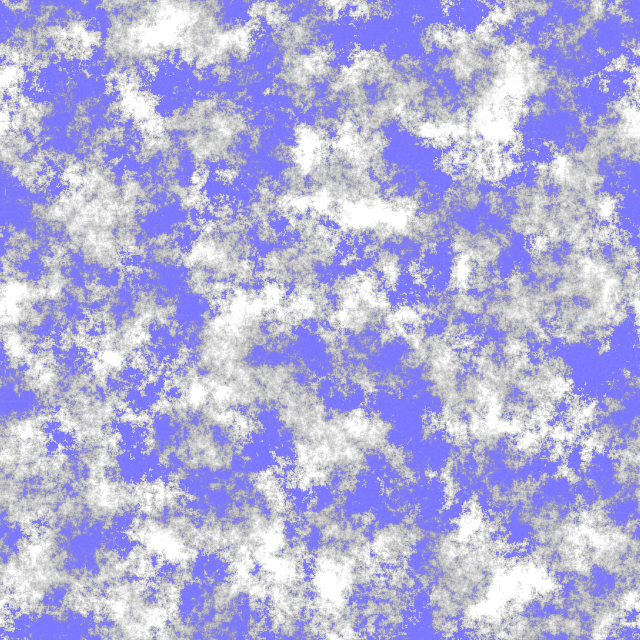
A three.js fragment shader for this texture:

```glsl
varying vec2 vUv;

#define BASE_CELLS 7.0
#define OCTAVES 7
#define ROUGHNESS 0.83
#define COVERAGE 0.17
#define EDGE_CRISP 0.12
#define EDGE_HAZY 0.38
#define FADE_SHORT 0.75
#define FADE_LONG 1.45
#define BLUE vec3(0.490, 0.475, 1.0)
#define EDGE_GREY vec3(0.59)
#define WHITE vec3(1.0)

vec2 hash2(vec2 p) {
  vec3 q = fract(p.xyx * vec3(0.1031, 0.1030, 0.0973));
  q += dot(q, q.yzx + 33.33);
  return fract((q.xx + q.yz) * q.zy);
}

// Unit gradient of a lattice point, wrapped at the period
vec2 gradient(vec2 cell, float period, float seed) {
  float angle = 6.28319 * hash2(mod(cell, period) + seed).x;
  return vec2(cos(angle), sin(angle));
}

// Gradient noise that repeats over the canvas
float tileNoise(vec2 uv, float period, float seed) {
  vec2 p = uv * period + hash2(vec2(seed, period));
  vec2 i = floor(p);
  vec2 f = p - i;
  vec2 u = f * f * f * (f * (f * 6.0 - 15.0) + 10.0);
  vec2 e = vec2(1.0, 0.0);
  float a = dot(gradient(i, period, seed), f);
  float b = dot(gradient(i + e.xy, period, seed), f - e.xy);
  float c = dot(gradient(i + e.yx, period, seed), f - e.yx);
  float d = dot(gradient(i + e.xx, period, seed), f - e.xx);
  return mix(mix(a, b, u.x), mix(c, d, u.x), u.y);
}

// Rough layered noise: broad patches broken up into fine flecks
float crustHeight(vec2 uv) {
  float height = 0.0;
  float amplitude = 1.0;
  float cells = BASE_CELLS;
  for (int k = 0; k < OCTAVES; k++) {
    height += amplitude * tileNoise(uv, cells, 17.0 * float(k) + 5.0);
    amplitude *= ROUGHNESS;
    cells *= 2.0;
  }
  return height;
}

void main() {
  float height = crustHeight(vUv) + COVERAGE;

  // Some patches are crisp and whiten soon, others are hazy and stay grey
  float patchiness = tileNoise(vUv, 9.0, 211.0) + 0.5 * tileNoise(vUv, 21.0, 307.0);
  float haze = smoothstep(-0.4, 0.4, patchiness);
  float fade = mix(FADE_SHORT, FADE_LONG, haze);
  float edge = mix(EDGE_CRISP, EDGE_HAZY, haze);

  // Grey at the thin rim, white where the crust is thick
  float shade = clamp((height + 0.5 * EDGE_HAZY) / fade, 0.0, 1.0);
  vec3 crust = mix(EDGE_GREY, WHITE, shade);

  // Faint grain in the blue ground
  vec3 ground = BLUE + vec3(0.03, 0.03, 0.0) * tileNoise(vUv, 230.0, 401.0);

  float mask = smoothstep(-edge, edge, height);
  gl_FragColor = vec4(mix(ground, crust, mask), 1.0);
}
```
